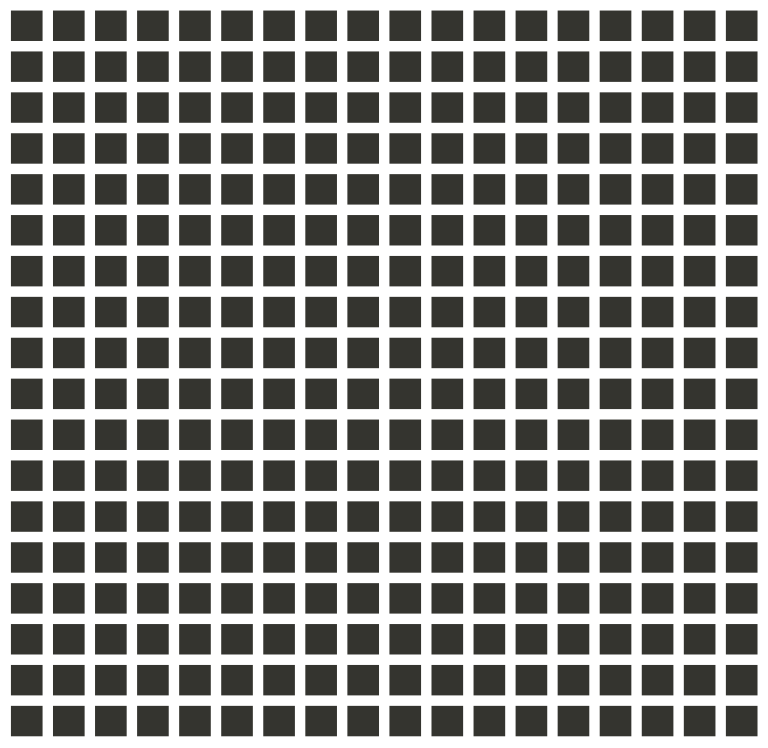
Give the GLSL for this pattern, as a WebGL 2 fragment shader.

```glsl
#version 300 es
precision highp float;
// An even grid of 18 by 18 charcoal blocks on a white ground.

uniform vec2 u_resolution;
out vec4 outColor;

const vec3 GROUND = vec3(1.0);
const vec3 CHARCOAL = vec3(0.204, 0.204, 0.184);

// Lengths are fractions of the canvas width and height.
const vec2 GRID_COUNT = vec2(18.0, 18.0);
const vec2 FIRST_CENTER = vec2(0.03483, 0.0360);
const vec2 PITCH = vec2(0.05476, 0.05468);
const vec2 BLOCK_SIZE = vec2(0.0412, 0.0407);

// Offset from the center of the nearest block in the grid.
vec2 nearestBlockOffset(vec2 uv) {
    vec2 index = floor((uv - FIRST_CENTER) / PITCH + 0.5);
    index = clamp(index, vec2(0.0), GRID_COUNT - 1.0);
    return uv - FIRST_CENTER - index * PITCH;
}

// Share of a pixel covered by a block, smoothed along each axis.
float blockCoverage(vec2 offset, vec2 pixelSize) {
    vec2 inside = (0.5 * BLOCK_SIZE - abs(offset)) / pixelSize;
    vec2 cover = clamp(inside + 0.5, 0.0, 1.0);
    return cover.x * cover.y;
}

void main() {
    vec2 pixelSize = 1.0 / u_resolution;
    vec2 uv = gl_FragCoord.xy * pixelSize;
    float coverage = blockCoverage(nearestBlockOffset(uv), pixelSize);
    outColor = vec4(mix(GROUND, CHARCOAL, coverage), 1.0);
}
```
